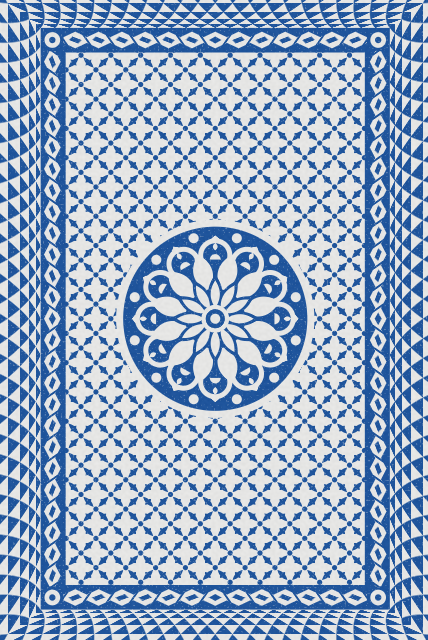
Reproduce this pattern procedurally as a Shadertoy shader.

```glsl
const vec3 PAPER = vec3(0.90, 0.90, 0.895);
const vec3 BLUE = vec3(0.12, 0.33, 0.61);

vec2 gradientAt(vec2 i) {
    float a = 6.2832 * fract(sin(dot(i, vec2(12.99, 78.23))) * 43758.5);
    return vec2(cos(a), sin(a));
}

float gradientNoise(vec2 p) {
    vec2 i = floor(p), f = p - i, u = f * f * (3.0 - 2.0 * f), e = vec2(0, 1);
    return mix(mix(dot(gradientAt(i), f), dot(gradientAt(i + e.yx), f - e.yx), u.x),
               mix(dot(gradientAt(i + e), f - e), dot(gradientAt(i + 1.0), f - 1.0), u.x), u.y);
}

float cover(float d) {
    return clamp(0.5 - d * iResolution.y / 7.68, 0.0, 1.0);
}

float box(vec2 p, vec2 size) {
    vec2 d = abs(p) - size;
    return max(d.x, d.y);
}

// Pointed leaf along y
float petal(vec2 p, float base, float tip, float width) {
    float t = (p.y - base) / (tip - base);
    return abs(p.x) - width * 4.0 * t * (1.0 - t);
}

// Folds the plane into twelve sectors
vec2 sector(vec2 p, float turn) {
    float wedge = 0.523599, a = atan(p.x, p.y) - turn;
    a -= wedge * round(a / wedge);
    return length(p) * vec2(sin(a), cos(a));
}

// Rows of triangles that widen outward, mitred at the corners
float triangles(vec2 p) {
    vec2 u = (abs(p) - vec2(2.095, 3.49)) / vec2(0.47, 0.35);
    float depth = max(max(u.x, u.y), 0.0);
    float along = u.x > u.y ? 16.0 * p.y / (3.49 + 0.35 * depth)
                            : 12.0 * p.x / (2.095 + 0.47 * depth);
    float row = log(1.0 + depth / 0.364) / 0.3;
    float g = abs(fract(along + 0.5 * floor(row)) - 0.5) * 2.0;
    return (g - 1.0 + fract(row)) * 0.075;
}

// Interlaced rhombic links, mirrored about the middle
float chain(float along, float across, float period) {
    along = abs(along);
    float id = round(along / period), f = along - id * period;
    float link = (abs(f) / (0.76 * period) + abs(across) / 0.1 - 1.0) * 0.09;
    float skew = id > 0.0 ? 0.8 : 0.0;
    float hole = (abs(f - skew * across) / 0.075 + abs(across) / 0.042 - 1.0) * 0.036;
    float seam = abs(period * 0.5 - abs(f) + across * 0.7 * sign(f)) - 0.014;
    float d = max(max(link, -hole), -seam);
    return max(d, along - (floor(id) + 0.5) * period);
}

// Four-leaf lattice with dots in alternate cells
float lattice(vec2 p) {
    vec2 pitch = vec2(0.179, 0.1757);
    vec2 cell = floor(p / pitch), q = p - (cell + 0.5) * pitch;
    float side = mod(cell.x + cell.y, 2.0) * 2.0 - 1.0;
    q.x *= side;
    vec2 r = vec2(q.x - q.y, q.x + q.y) * 0.7071;
    float d = min(petal(r, -0.084, 0.084, 0.027), petal(r.yx, -0.048, 0.048, 0.025));
    vec2 corner = round(p / pitch);
    float dotRadius = mod(corner.x + corner.y, 2.0) > 0.5 ? 0.031 : -1.0;
    return min(d, length(p - corner * pitch) - dotRadius);
}

// White coverage of the rosette
float rosette(vec2 p) {
    float r = length(p);
    vec2 k = sector(p, 0.0), h = sector(p, 0.2618);
    vec2 lobe = k - vec2(0, 0.76);
    float white = cover(length(h - vec2(0, 1.0)) - 0.06);

    // Scalloped rim
    float scallop = min(length(lobe) - 0.205, petal(k, 0.55, 1.0, 0.15));
    white = max(white, cover(min(scallop, r - 0.74)));
    white *= 1.0 - cover(min(length(lobe) - 0.145, r - 0.71));
    white = max(white, cover(max(length(k - vec2(0, 0.71)) - 0.065, 0.71 - k.y)));
    white = max(white, cover(petal(k, 0.82, 0.91, 0.028)));

    // Two rings of petals
    white = max(white, cover(max(petal(h, 0.33, 0.80, 0.115), 0.36 - r)));
    white *= 1.0 - cover(petal(k, 0.08, 0.53, 0.085));
    white *= 1.0 - cover(r - 0.2);
    white = max(white, cover(petal(k, 0.13, 0.46, 0.055)));

    // Hub
    white = max(white, cover(abs(r - 0.14) - 0.027));
    white *= 1.0 - cover(r - 0.113);
    return max(white, cover(r - 0.06));
}

void mainImage(out vec4 fragColor, in vec2 fragCoord) {
    vec2 p = (fragCoord - 0.5 * iResolution.xy) / iResolution.y * 7.68 - vec2(0.015, 0.015);
    float ink = 1.0 - cover(triangles(p));

    // Blue frame with chains and corner rings
    ink = max(ink, cover(box(p, vec2(2.095, 3.49))));
    vec2 v = abs(p) - vec2(1.955, 3.345);
    float links = min(max(chain(p.x, v.y, 0.28), abs(p.x) - 1.82),
                      max(chain(p.y, v.x, 0.257), abs(p.y) - 3.21));
    links = min(links, abs(length(v) - 0.066) - 0.028);
    ink *= 1.0 - cover(links);

    // Panel and lattice
    float panel = cover(box(p, vec2(1.795, 3.195)));
    float field = max(lattice(p), 1.19 - length(p));
    ink = mix(ink, cover(field), panel);

    // Medallion
    ink = mix(ink, 1.0 - rosette(p), cover(length(p) - 1.105));

    // Worn print grain
    ink *= 1.0 - 0.3 * smoothstep(0.2, 0.55, gradientNoise(p * 42.0));
    vec3 col = mix(PAPER, BLUE, ink) + 0.025 * gradientNoise(p * 25.0);
    fragColor = vec4(col, 1.0);
}
```
